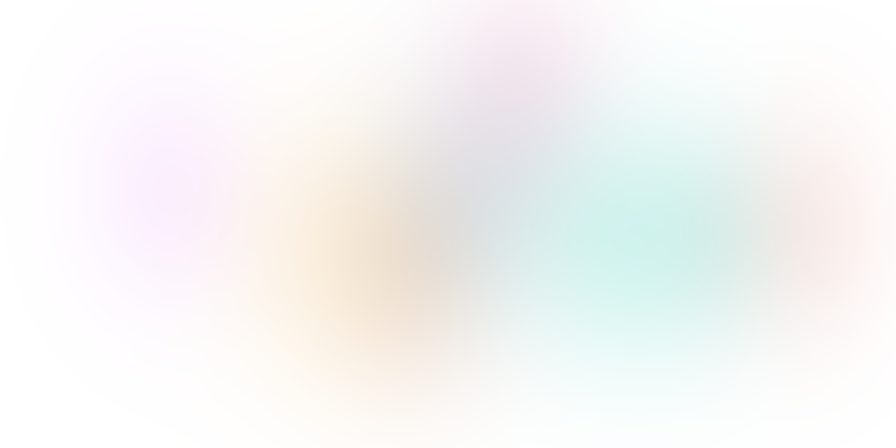
Write a Shadertoy shader that draws this background.

```glsl
// Elliptical Gaussian falloff, 1 at the centre
float glow(vec2 p, vec2 centre, vec2 radius) {
    vec2 d = (p - centre) / radius;
    return exp(-dot(d, d));
}

void mainImage(out vec4 fragColor, in vec2 fragCoord) {
    // Canvas spans 2 x 1 units
    vec2 p = fragCoord / iResolution.xy * vec2(2.0, 1.0);

    // Each glow subtracts its complementary tint from white paper
    vec3 absorbed = vec3(0.0);

    // Lilac and cream on the left
    absorbed += vec3(0.015, 0.060, 0.000) * glow(p, vec2(0.37, 0.58), vec2(0.20, 0.27));
    absorbed += vec3(0.010, 0.050, 0.120) * glow(p, vec2(0.77, 0.44), vec2(0.25, 0.31));
    absorbed += vec3(0.010, 0.045, 0.060) * glow(p, vec2(0.92, 0.34), vec2(0.19, 0.28));

    // Grey core with pink above
    absorbed += vec3(0.090, 0.075, 0.050) * glow(p, vec2(1.02, 0.54), vec2(0.21, 0.29));
    absorbed += vec3(0.020, 0.080, 0.050) * glow(p, vec2(1.17, 0.82), vec2(0.19, 0.25));

    // Aqua, sage and blush on the right
    absorbed += vec3(0.175, 0.040, 0.060) * glow(p, vec2(1.41, 0.47), vec2(0.28, 0.29));
    absorbed += vec3(0.040, 0.030, 0.030) * glow(p, vec2(1.61, 0.48), vec2(0.14, 0.24));
    absorbed += vec3(0.010, 0.070, 0.080) * glow(p, vec2(1.81, 0.49), vec2(0.17, 0.26));

    fragColor = vec4(1.0 - absorbed, 1.0);
}
```
